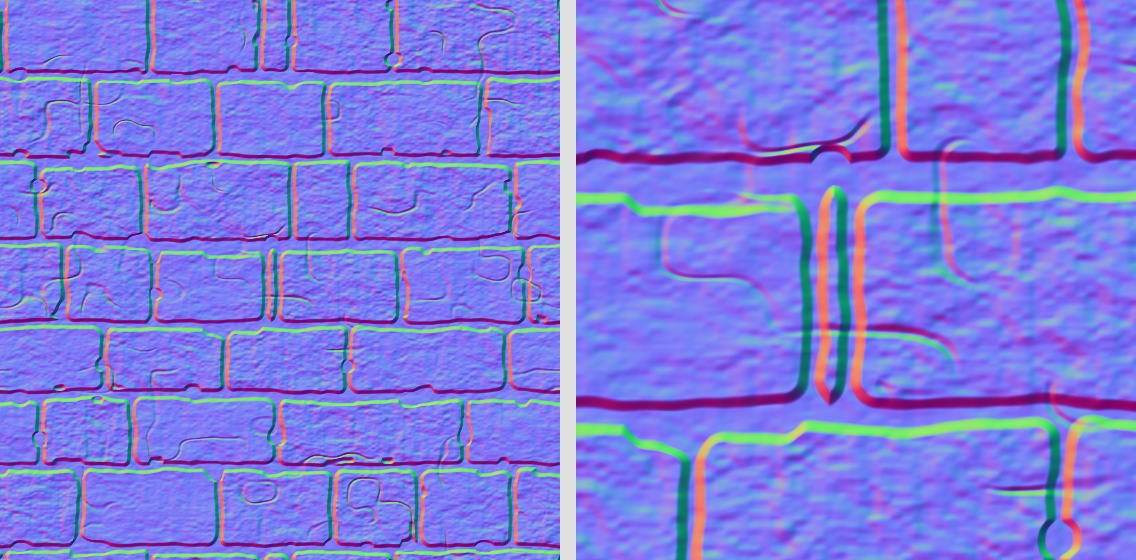
Left, the full canvas; right, a detail of the centre.
This texture map is drawn by a Shadertoy shader. Its source:

```glsl
// Tangent-space normal map of a weathered stone wall: seven uneven courses of rough blocks.

float hash(vec2 p) {
    return fract(sin(dot(p, vec2(127.1, 311.7))) * 43758.5453);
}

// Value noise that tiles over the unit square; freq is cells per canvas.
float noise(vec2 uv, vec2 freq) {
    vec2 p = uv * freq;
    vec2 i = floor(p), f = fract(p);
    f = f * f * f * (f * (f * 6.0 - 15.0) + 10.0);
    vec2 a = mod(i, freq), b = mod(i + 1.0, freq);
    return mix(mix(hash(a), hash(vec2(b.x, a.y)), f.x),
               mix(hash(vec2(a.x, b.y)), hash(b), f.x), f.y);
}

// Lower edge of each course, measured down from the top.
const float courseEnd[7] = float[7](0.134, 0.283, 0.431, 0.578, 0.703, 0.833, 0.977);

// Each course: offset, block count, and amplitude and phase of its uneven spacing.
const vec4 courseLayout[7] = vec4[7](
    vec4(-0.014, 4, 0.039, 1.00), vec4(0.125, 4, 0.043, 0.25),
    vec4(0.078, 5, 0.050, -1.75), vec4(0.104, 5, 0.037, -1.24),
    vec4(0.154, 4, 0.033, -0.06), vec4(0.034, 4, 0.062, -0.89),
    vec4(0.159, 5, 0.042, 1.94));

// Keeps the nearest joint on either side of x; returns true if it is the new left one.
bool addJoint(float x, float joint, inout vec2 gap) {
    float toLeft = fract(x - joint);
    bool nearer = toLeft < gap.x;
    gap = min(gap, vec2(toLeft, fract(joint - x)));
    return nearer;
}

// Fine wrinkles, streaks and cracks of the stone surface.
float stoneGrain(vec2 uv) {
    vec2 warped = uv + 0.012 * (vec2(noise(uv, vec2(31)), noise(uv + 0.37, vec2(27))) - 0.5);
    float grain = 0.0028 * noise(warped, vec2(40, 68))
                + 0.0018 * noise(warped + 0.13, vec2(82, 138))
                + 0.0009 * noise(uv + 0.71, vec2(154, 226))
                + 0.0010 * noise(uv, vec2(120, 19));
    float crack = 1.0 - smoothstep(0.0, 0.08, abs(noise(warped, vec2(17, 25)) - 0.5));
    float patches = smoothstep(0.45, 0.8, noise(uv + 0.29, vec2(11, 13)));
    return grain - 0.0030 * crack * patches;
}

float wallHeight(vec2 uv) {
    // Wavy courses and slightly crooked upright joints
    float depth = 1.0 - uv.y + 0.006 * (noise(uv, vec2(13, 7)) - 0.5)
                + 0.0025 * (noise(uv, vec2(47, 23)) - 0.5);
    float x = uv.x + 0.005 * (noise(uv + 0.53, vec2(9, 29)) - 0.5);
    depth = fract(depth);
    if (depth > courseEnd[6]) depth -= 1.0;
    int row = 0;
    for (int i = 0; i < 6; i++) if (depth > courseEnd[i]) row = i + 1;
    float courseStart = row == 0 ? courseEnd[6] - 1.0 : courseEnd[row - 1];

    // Upright joints, with a narrow filler stone in two courses
    vec4 course = courseLayout[row];
    float harmonic = row == 2 ? 2.0 : 1.0;
    vec2 gap = vec2(1.0);
    float block = 0.0;
    for (int k = 0; k < int(course.y); k++) {
        float t = float(k) / course.y;
        float joint = course.x + t + course.z * cos(6.28318 * harmonic * t - course.w);
        if (addJoint(x, joint, gap)) block = float(k);
        if (k == 2 && (row == 0 || row == 3)) {
            float fillerWidth = row == 0 ? 0.055 : 0.022;
            if (addJoint(x, joint + fillerWidth, gap)) block = 2.5;
        }
    }

    // Rounded block with a sagging top edge and chipped rim
    vec2 id = vec2(block, float(row) + 3.0);
    float sag = 0.012 * pow(hash(id), 2.0) + 0.005 * noise(uv, vec2(23, 17));
    vec2 rim = vec2(min(gap.x, gap.y),
                    min(depth - courseStart - sag, courseEnd[row] - depth)) - 0.0005;
    rim -= 0.009 * smoothstep(0.72, 0.95, noise(uv + 0.17, vec2(29, 31)));
    rim -= 0.002 * noise(uv, vec2(61, 67));
    float radius = mix(0.008, 0.020, hash(id + 7.3));
    float inside = radius - length(max(radius - rim, 0.0));
    float face = smoothstep(0.0, 0.0070, inside);

    float roughness = mix(0.65, 1.25, hash(id + 19.1));
    float relief = 0.0075 + 0.004 * noise(uv + 0.61, vec2(15, 19));
    return relief * face + stoneGrain(uv) * mix(0.6, roughness, face);
}

void mainImage(out vec4 fragColor, in vec2 fragCoord) {
    vec2 uv = fragCoord / iResolution.xy;

    // Slope of the surface by central differences
    vec2 e = vec2(0.0011, 0.0);
    vec2 slope = vec2(wallHeight(uv + e.xy) - wallHeight(uv - e.xy),
                      wallHeight(uv + e.yx) - wallHeight(uv - e.yx)) / (2.0 * e.x);
    vec2 tilt = slope / sqrt(1.0 + dot(slope, slope));

    // Encode the tilt: red rises to the left, green rises upward
    float blue = max(0.97 - 0.8 * dot(tilt, tilt), 0.42);
    fragColor = vec4(0.49 + 0.5 * tilt.x, 0.48 - 0.5 * tilt.y, blue, 1.0);
}
```
